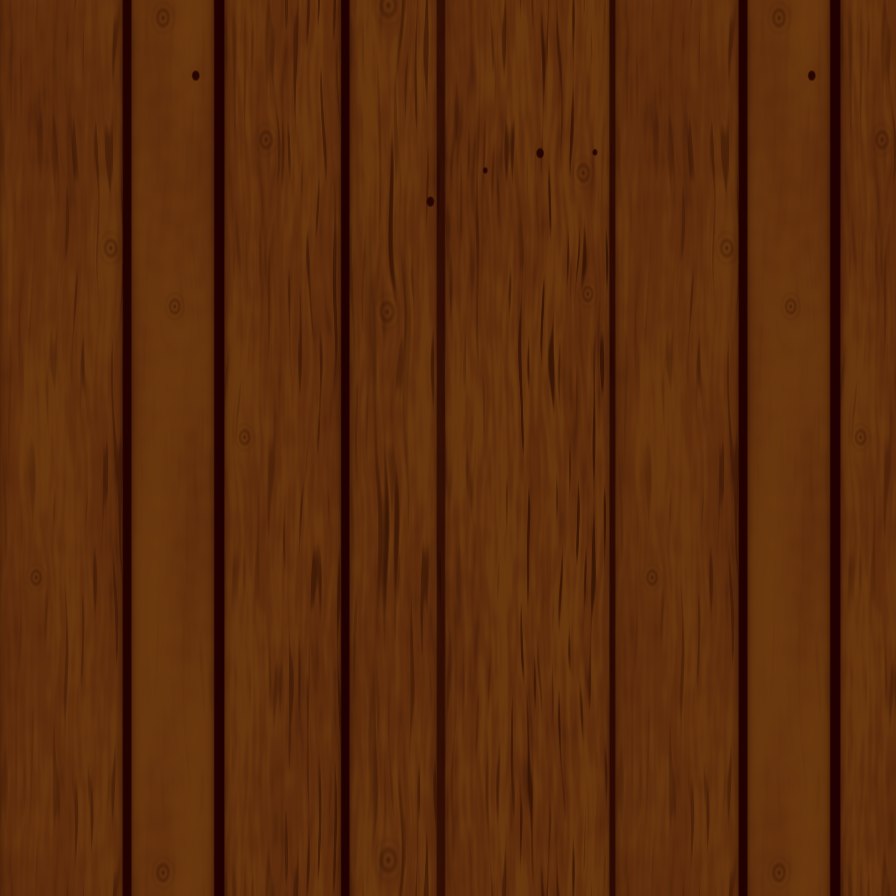
Write a WebGL 1 fragment shader that draws this texture.

```glsl
precision highp float;

uniform vec2 u_resolution;

const vec2 TILE = vec2(0.6875, 0.954);
const vec3 LIGHT_WOOD = vec3(0.415, 0.218, 0.052);
const vec3 MID_WOOD = vec3(0.375, 0.177, 0.046);
const vec3 DARK_WOOD = vec3(0.31, 0.135, 0.035);
const vec3 CRACK = vec3(0.17, 0.05, 0.005);
const vec3 GAP = vec3(0.125, 0.0, 0.0);

vec2 gradientAt(vec2 cell, vec2 period) {
  cell = mod(cell, period);
  float angle = 6.2832 * fract(sin(dot(cell, vec2(127.1, 311.7))) * 43758.5);
  return vec2(cos(angle), sin(angle));
}

// Gradient noise that wraps after a whole number of cells
float noise(vec2 p, vec2 period) {
  vec2 i = floor(p), f = fract(p);
  vec2 w = f * f * f * (f * (f * 6.0 - 15.0) + 10.0);
  vec2 e = vec2(1.0, 0.0);
  float a = dot(gradientAt(i, period), f);
  float b = dot(gradientAt(i + e, period), f - e);
  float c = dot(gradientAt(i + e.yx, period), f - e.yx);
  float d = dot(gradientAt(i + e.xx, period), f - e.xx);
  return mix(mix(a, b, w.x), mix(c, d, w.x), w.y);
}

float tiledNoise(vec2 t, vec2 cells) {
  return noise(t / TILE * cells, cells);
}

vec2 wrapped(vec2 d) {
  return mod(d + 0.5 * TILE, TILE) - 0.5 * TILE;
}

// Left edge, gap half width, gap depth, grain strength
vec4 board(int i) {
  if (i == 0) return vec4(0.0, 0.0032, 0.75, 0.6);
  if (i == 1) return vec4(0.1458, 0.0048, 0.95, 0.12);
  if (i == 2) return vec4(0.2487, 0.0056, 1.0, 0.75);
  if (i == 3) return vec4(0.3893, 0.0046, 1.0, 0.75);
  return vec4(0.4961, 0.0046, 0.65, 1.0);
}

// Two knot centres for each board
vec4 knotPair(int i) {
  if (i == 0) return vec4(0.1276, 0.277, 0.0443, 0.6445);
  if (i == 1) return vec4(0.186, 0.02, 0.199, 0.342);
  if (i == 2) return vec4(0.301, 0.156, 0.277, 0.488);
  if (i == 3) return vec4(0.4375, 0.006, 0.436, 0.348);
  return vec4(0.655, 0.193, 0.66, 0.328);
}

// Sideways shift of the grain in x, darkness of the rings in y
vec2 knot(vec2 t, vec2 centre, float size) {
  vec2 d = wrapped(t - centre);
  float bulge = exp(-dot(d * d, vec2(1.0, 0.12)) / (size * size * 3.0));
  float r = length(d * vec2(1.0, 0.7)) / size;
  float rings = exp(-r * r) * (0.55 + 0.45 * cos(r * 9.0));
  return vec2(-0.65 * d.x * bulge, rings);
}

float hole(vec2 t, vec2 centre, float radius, float blur) {
  float d = length(wrapped(t - centre) * vec2(1.0, 0.75));
  return 1.0 - smoothstep(radius - blur, radius + blur, d);
}

void main() {
  vec2 uv = gl_FragCoord.xy / u_resolution;
  float pixel = 1.0 / min(u_resolution.x, u_resolution.y);
  vec2 t = mod(vec2(uv.x + 0.004, 1.0 - uv.y), TILE);

  // Boards, gaps and knots
  float grain = 0.0, left = 0.0, smoothBoard = 0.0;
  float gap = 0.0, edgeShade = 0.0;
  vec2 knots = vec2(0.0);
  for (int i = 0; i < 5; i++) {
    vec4 b = board(i);
    float d = abs(wrapped(vec2(t.x - b.x, 0.0)).x);
    gap = max(gap, b.z * (1.0 - smoothstep(b.y - pixel, b.y + pixel, d)));
    edgeShade = max(edgeShade, b.z * exp(-max(d - b.y, 0.0) / 0.0035));
    if (t.x >= b.x) {
      grain = b.w;
      left = b.x;
      smoothBoard = i == 1 ? 1.0 : 0.0;
    }
    vec4 k = knotPair(i);
    float size = i == 3 ? 0.012 : 0.009;
    knots += knot(t, k.xy, size) + knot(t, k.zw, size * 0.85);
  }

  // Grain bent around the knots
  vec2 g = t + vec2(knots.x + 0.006 * tiledNoise(t, vec2(9.0, 6.0)), 0.0);
  float broad = tiledNoise(g, vec2(14.0, 3.0));
  float mottle = tiledNoise(t, vec2(38.0, 40.0));
  float streak = tiledNoise(g, vec2(64.0, 5.0));
  float fine = tiledNoise(g, vec2(150.0, 17.0));
  float crackLine = tiledNoise(g + vec2(0.0, 0.13), vec2(112.0, 8.0));

  float shade = 0.42 + 0.55 * broad + 0.16 * mottle - 0.2 * smoothBoard;
  shade += grain * (0.6 * streak + 0.6 * fine);
  vec3 color = mix(LIGHT_WOOD, MID_WOOD, smoothstep(0.0, 0.6, shade));
  color = mix(color, DARK_WOOD, smoothstep(0.55, 1.1, shade));

  // Cracks, denser to the right and along the heart of the fourth board
  float side = mix(0.4, 1.0, smoothstep(0.04, 0.1, t.x - left));
  float heartOffset = (g.x - 0.4375) / 0.018;
  float heart = exp(-heartOffset * heartOffset);
  float heartLine = smoothstep(0.08, 0.4, tiledNoise(g, vec2(82.0, 4.0)));
  float cracks = grain * side * smoothstep(0.2, 0.44, crackLine + 0.12 * broad);
  cracks = max(cracks, heart * heartLine);
  color = mix(color, CRACK, 0.72 * cracks);
  color = mix(color, CRACK, 0.5 * clamp(knots.y, 0.0, 1.0));

  // Nail and worm holes
  for (int i = 0; i < 5; i++) {
    float k = i == 0 ? -4.28 : float(i) - 1.0;
    float y = 0.17 + 0.055 * exp(-k * k) + 0.02 * min(k, 0.0);
    float radius = 0.0033 + 0.0008 * cos(k * 3.0);
    color = mix(color, GAP, 0.9 * hole(t, vec2(0.4844 + 0.0612 * k, y), radius, pixel));
  }

  color = mix(color, CRACK, 0.5 * edgeShade);
  gl_FragColor = vec4(mix(color, GAP, gap), 1.0);
}
```
